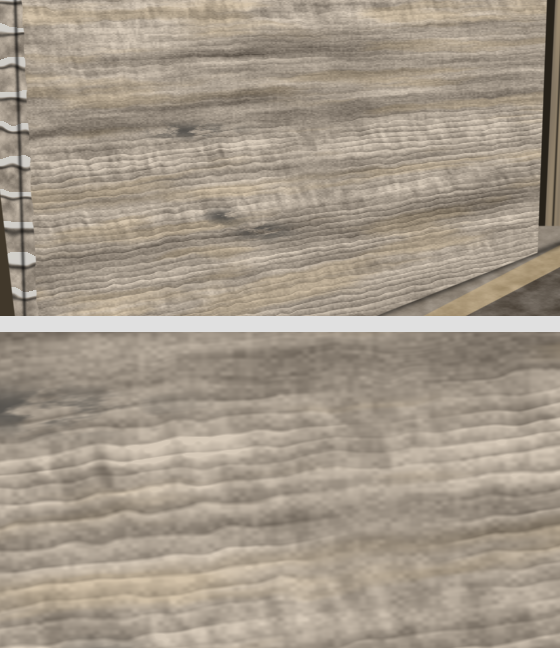
Top: the whole. Bottom: its middle third, enlarged.
This texture is drawn by a WebGL 1 fragment shader. Its source:

```glsl
precision highp float;

uniform vec2 u_resolution;

#define STONE_DARK vec3(0.40, 0.365, 0.325)
#define STONE_LIGHT vec3(0.81, 0.76, 0.695)
#define OCHRE vec3(0.71, 0.63, 0.50)
#define CHARCOAL vec3(0.27, 0.265, 0.255)
#define SHADOW vec3(0.15, 0.13, 0.10)
#define FLOOR vec3(0.56, 0.52, 0.47)
#define RIB_ROWS 45.0
#define RIB_DEPTH 0.50
#define STREAKS 1.05
#define CRINKLE 0.42
#define GRAIN 0.24

float hash(vec2 p) {
  return fract(sin(dot(p, vec2(127.1, 311.7))) * 43758.5453);
}

float noise(vec2 p) {
  vec2 i = floor(p), f = fract(p);
  f = f * f * (3.0 - 2.0 * f);
  return mix(mix(hash(i), hash(i + vec2(1, 0)), f.x),
             mix(hash(i + vec2(0, 1)), hash(i + vec2(1, 1)), f.x), f.y);
}

float fbm(vec2 p) {
  float sum = 0.0, amp = 0.533;
  for (int i = 0; i < 4; i++) {
    sum += amp * noise(p);
    p = p * 2.03 + 17.3;
    amp *= 0.5;
  }
  return sum;
}

float bump(float x, float center, float width) {
  float d = (x - center) / width;
  return exp(-d * d);
}

// Coverage of the half plane d > 0
float cover(float d) {
  float px = 1.0 / u_resolution.y;
  return smoothstep(-px, px, d);
}

// Ragged dark mineral stain
float stain(vec2 p, vec2 center, vec2 size) {
  vec2 d = (p - center) / size;
  float ragged = fbm(vec2(p.x * 22.0, (p.y - 0.1 * p.x) * 60.0));
  return exp(-dot(d, d)) * smoothstep(0.36, 0.62, ragged);
}

vec3 stone(vec2 p) {
  // Bed height: layers fan out in perspective and waver
  float bed = (p.y - 0.17 * p.x) / (1.0 - 0.16 * p.x);
  float v = bed + 0.022 * (fbm(vec2(p.x * 5.0, bed * 9.0)) - 0.5)
          + 0.009 * (noise(vec2(p.x * 36.0, bed * 30.0)) - 0.5);
  float lower = 1.0 - smoothstep(0.51, 0.54, v);

  // Broad light and dark beds
  float pale = bump(v, 0.96, 0.07) + bump(v, 0.45, 0.07) + bump(v, 0.25, 0.06)
             + 0.8 * bump(v, -0.05, 0.035) + 0.5 * bump(v, 0.05, 0.03);
  pale += 0.8 * bump(p.x, 0.25, 0.3) * bump(v, 0.78, 0.14);
  float tone = 0.54 + 0.17 * pale - 0.15 * bump(v, 0.14, 0.04)
             - 0.10 * bump(v, 0.36, 0.02) - 0.08 * bump(v, 0.70, 0.1);
  float vein = bump(v, 0.565, 0.022) * (1.0 - 0.6 * smoothstep(0.5, 1.5, p.x));
  tone -= 0.27 * vein;

  // Long streaks and cloudy patches
  tone += STREAKS * (fbm(vec2(p.x * 2.6, v * 34.0)) - 0.5) * (1.0 - 0.4 * lower);
  tone += 0.4 * (fbm(vec2(p.x * 9.0, v * 22.0) + 40.0) - 0.5);

  // Thin ribs: bright upper lip over a dark seam
  float row = v * RIB_ROWS + 0.7 * noise(vec2(p.x * 2.0, v * 12.0));
  float s = fract(row);
  float rib = s * (1.0 - smoothstep(0.76, 1.0, s));
  rib *= 0.7 + 0.6 * hash(vec2(floor(row), 3.0));
  float ribbing = mix(0.35, 1.0, lower) * smoothstep(0.2, 0.6, noise(vec2(p.x * 4.0, v * 16.0)) + 0.2);
  tone += RIB_DEPTH * ribbing * (rib - 0.37);

  // Slanted crinkles across the pale beds, then fine grain
  float fold = noise(vec2((p.x + 0.3 * v) * 72.0, v * 24.0)) - 0.5;
  tone += CRINKLE * fold * clamp(pale, 0.15, 1.0);
  tone += GRAIN * (noise(p * vec2(150.0, 220.0)) - 0.5);

  vec3 col = mix(STONE_DARK, STONE_LIGHT, clamp(tone, -0.2, 1.08));
  float rust = smoothstep(0.5, 0.75, fbm(vec2(p.x * 3.0, v * 20.0) + 9.0)) + 0.6 * bump(v, 0.32, 0.012);
  col = mix(col, OCHRE * (0.75 + 0.35 * tone), 0.4 * clamp(rust, 0.0, 1.0));
  float dark = stain(p, vec2(0.60, 0.585), vec2(0.14, 0.022))
             + stain(p, vec2(0.70, 0.315), vec2(0.05, 0.022))
             + stain(p, vec2(0.83, 0.268), vec2(0.09, 0.025));
  return mix(col, CHARCOAL, 0.8 * min(dark, 1.0));
}

// Rough edges of stacked slabs on the left
vec3 stack(vec2 p) {
  float row = p.y * 9.6 + 0.5 * p.x + 0.25 * noise(p * 25.0);
  float s = fract(row);
  vec3 col = mix(STONE_DARK, STONE_LIGHT, 0.35 + 1.1 * (fbm(p * 32.0) - 0.3));
  col = mix(col, vec3(0.82, 0.81, 0.79), smoothstep(0.74, 0.82, s));
  col *= 1.0 - 0.5 * bump(s, 0.70, 0.06);
  col *= 1.0 - 0.55 * bump(p.x, 0.078 - 0.03 * p.y, 0.006);
  return mix(col, SHADOW * 1.7, cover(0.035 - 0.12 * p.y - p.x + 0.012));
}

// Dark gap, leaning boards and dusty floor on the right
vec3 yard(vec2 p) {
  float lean = p.x - 1.712 - 0.045 * p.y;
  float plank = noise(vec2(lean * 75.0, p.y * 3.0));
  vec3 boards = mix(STONE_DARK, OCHRE, 0.25 + 0.6 * plank);
  boards *= 1.0 - 0.6 * bump(lean, 0.025, 0.004);
  vec3 wall = mix(SHADOW, boards, cover(lean));
  float dust = fbm(p * vec2(22.0, 45.0)) - 0.5;
  vec3 ground = FLOOR + 0.25 * dust;
  float strip = p.y - 0.52 * (p.x - 1.34);
  ground = mix(ground, OCHRE * 0.95 + 0.2 * dust, cover(-strip));
  ground = mix(ground, STONE_DARK * 0.95 + 0.3 * dust, cover(-strip - 0.07));
  return mix(ground, wall, cover(p.y - 0.285));
}

void main() {
  vec2 p = gl_FragCoord.xy / u_resolution.y;
  float chip = 0.006 * (noise(vec2(p.y * 40.0, 2.0)) - 0.5);
  float leftEdge = p.x - 0.12 + 0.05 * p.y + chip;
  float rightEdge = 1.694 + 0.037 * p.y - p.x;
  float bottomEdge = p.y - 0.392 * (p.x - 1.19);

  vec3 around = p.x < 0.6 ? stack(p) : yard(p);
  around *= 1.0 - 0.45 * bump(bottomEdge, 0.0, 0.012);
  float slab = cover(leftEdge) * cover(rightEdge) * cover(bottomEdge);
  gl_FragColor = vec4(mix(around, stone(p), slab), 1.0);
}
```
